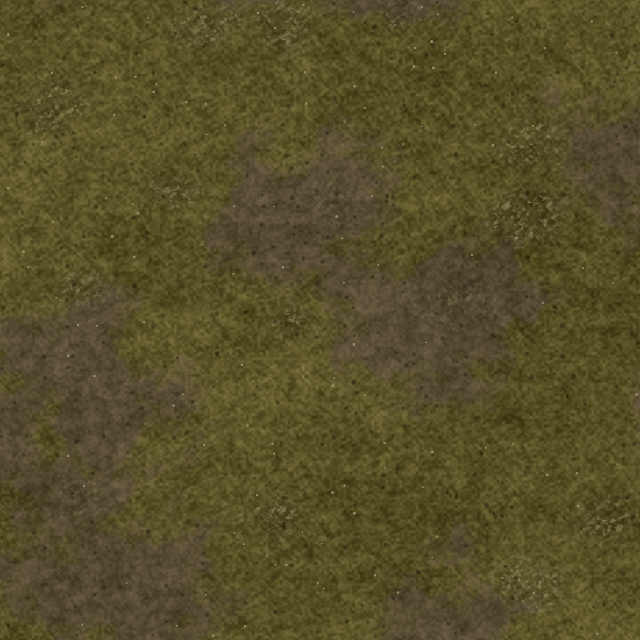
This texture is drawn by a Shadertoy shader. Its source:

```glsl
// Mossy olive ground with worn soil patches, pale leafy tufts and tiny light specks.
#define GRASS_DARK  vec3(0.270, 0.242, 0.090)
#define GRASS_LIGHT vec3(0.428, 0.396, 0.205)
#define SOIL_DARK   vec3(0.250, 0.212, 0.140)
#define SOIL_LIGHT  vec3(0.405, 0.350, 0.260)
#define TUFT_PALE   vec3(0.520, 0.485, 0.320)
#define SPECK_PALE  vec3(0.640, 0.610, 0.480)
#define GRAIN_SCALE 230.0
#define PATCH_GRID  3.0
#define TUFT_GRID   6.0
#define SPECK_GRID  64.0
#define CONTRAST    1.0

vec2 hash2(vec2 p) {
    vec3 q = fract(p.xyx * vec3(0.1031, 0.1030, 0.0973));
    q += dot(q, q.yzx + 33.33);
    return fract((q.xx + q.yz) * q.zy);
}

float valueNoise(vec2 p) {
    vec2 cell = floor(p), f = fract(p);
    f = f * f * (3.0 - 2.0 * f);
    float low = mix(hash2(cell).x, hash2(cell + vec2(1, 0)).x, f.x);
    float high = mix(hash2(cell + vec2(0, 1)).x, hash2(cell + vec2(1, 1)).x, f.x);
    return mix(low, high, f.y);
}

float layeredNoise(vec2 p) {
    float sum = 0.0, weight = 0.5;
    for (int i = 0; i < 5; i++) {
        sum += weight * valueNoise(p);
        p = mat2(1.6, 1.2, -1.2, 1.6) * p + 17.3;
        weight *= 0.55;
    }
    return sum / 1.05;
}

// Cellular noise: x = distance to the nearest point, y = random value of its cell.
vec2 cellular(vec2 p) {
    vec2 cell = floor(p), nearest = vec2(9.0, 0.0);
    for (int y = -1; y <= 1; y++)
    for (int x = -1; x <= 1; x++) {
        vec2 id = cell + vec2(x, y);
        float d = length(id + hash2(id) - p);
        if (d < nearest.x) nearest = vec2(d, hash2(id + 41.7).x);
    }
    return nearest;
}

// Randomly kept blobs on a jittered grid: 1 at a centre, falling to 0 at its radius.
float scatter(vec2 p, float chance, float radius) {
    vec2 cell = floor(p);
    float best = -1.0;
    for (int y = -1; y <= 1; y++)
    for (int x = -1; x <= 1; x++) {
        vec2 id = cell + vec2(x, y);
        vec2 pick = hash2(id + 73.1);
        float d = length(id + 0.15 + 0.7 * hash2(id + 5.2) - p);
        if (pick.x < chance) best = max(best, 1.0 - d / (radius * mix(0.7, 1.2, pick.y)));
    }
    return best;
}

// Short blades: stretched noise along a given angle.
float blades(vec2 p, float angle) {
    float c = cos(angle), s = sin(angle);
    return valueNoise(mat2(c, -s, s, c) * p * vec2(0.32, 1.0) * GRAIN_SCALE);
}

void mainImage(out vec4 fragColor, in vec2 fragCoord) {
    vec2 uv = fragCoord / min(iResolution.x, iResolution.y);

    // Shared variation from broad to fine
    float broad = layeredNoise(uv * vec2(5.0, 10.0) + 3.0) - 0.5;
    float ragged = layeredNoise(uv * 13.0 + 29.0) - 0.5;
    float clumps = layeredNoise(uv * vec2(42.0, 58.0) + 11.0) - 0.5;
    float fine = valueNoise(uv * GRAIN_SCALE) - 0.5;
    float strokes = 0.5 * (blades(uv, 0.5) + blades(uv + 3.7, 2.3)) - 0.5;

    // Grass with horizontal shading and crossing blades
    float grassTone = 0.5 + CONTRAST * (0.75 * fine + 0.85 * strokes + 0.7 * clumps + 0.75 * broad);
    vec3 color = mix(GRASS_DARK, GRASS_LIGHT, grassTone);

    // Crumbly soil with pebbles
    vec2 pebble = cellular(uv * 62.0 + 1.2 * clumps);
    float soilTone = 0.55 + CONTRAST * (0.5 * fine + 0.3 * strokes + 0.8 * clumps + 0.5 * broad
                   + 0.30 * (pebble.y - 0.5) - 0.35 * (pebble.x - 0.4));
    vec3 soil = mix(SOIL_DARK, SOIL_LIGHT, soilTone);
    float soilField = scatter(uv * PATCH_GRID + 0.3 * broad + 0.2, 0.88, 0.48);
    float soilMask = smoothstep(-0.05, 0.5, soilField + 1.7 * ragged + 0.6 * clumps);
    soilMask *= smoothstep(-0.5, 0.0, soilField);
    color = mix(color, soil, 0.9 * soilMask);

    // Pale tufts made of small leaves over dark gaps
    float tuftField = scatter(uv * TUFT_GRID * vec2(0.85, 1.15) + 8.0, 0.42, 0.36);
    float tuftMask = smoothstep(0.0, 0.65, tuftField + 1.2 * ragged + 0.7 * clumps);
    tuftMask *= smoothstep(-0.3, 0.1, tuftField) * (1.0 - 0.6 * soilMask);
    vec2 leaf = cellular(uv * vec2(105.0, 125.0) + 2.0 * strokes);
    float leafShape = smoothstep(0.6, 0.2, leaf.x) * smoothstep(0.25, 0.75, leaf.y);
    color *= 1.0 - 0.12 * tuftMask;
    color = mix(color, TUFT_PALE * (0.95 + 0.4 * fine), 0.75 * tuftMask * leafShape);

    // Tiny dark holes and light specks
    float hole = smoothstep(0.0, 0.5, scatter(uv * SPECK_GRID + 50.0, 0.10, 0.26));
    color *= 1.0 - 0.28 * hole;
    float speck = smoothstep(0.0, 0.5, scatter(uv * SPECK_GRID, 0.035, 0.16));
    color = mix(color, SPECK_PALE, 0.75 * speck);

    fragColor = vec4(clamp(color, 0.0, 1.0), 1.0);
}
```
